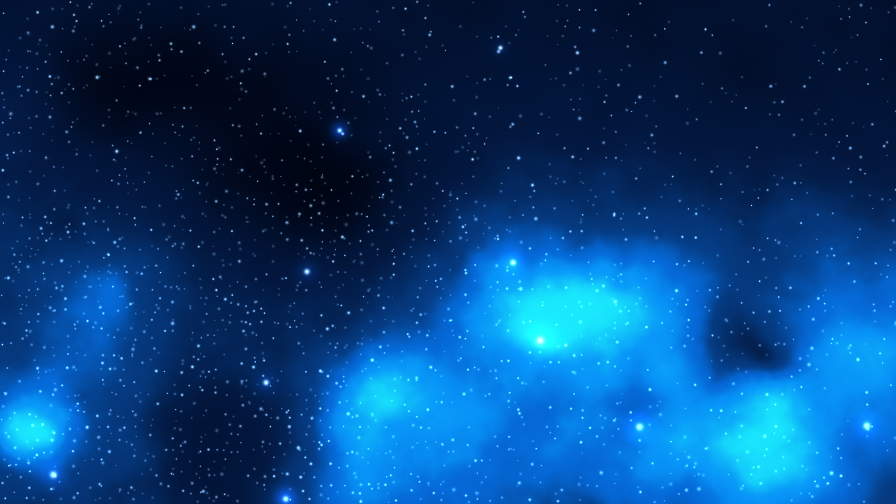
This background is drawn by a WebGL 2 fragment shader. Its source:

```glsl
#version 300 es
precision highp float;

uniform vec2 u_resolution;
out vec4 fragColor;

float hash(vec2 p) {
    vec3 q = fract(vec3(p.xyx) * 0.1031);
    q += dot(q, q.yzx + 33.33);
    return fract((q.x + q.y) * q.z);
}

float noise(vec2 p) {
    vec2 cell = floor(p);
    vec2 f = fract(p);
    f = f * f * (3.0 - 2.0 * f);
    float low = mix(hash(cell), hash(cell + vec2(1, 0)), f.x);
    float high = mix(hash(cell + vec2(0, 1)), hash(cell + vec2(1, 1)), f.x);
    return mix(low, high, f.y);
}

float fbm(vec2 p) {
    float sum = 0.0;
    float weight = 0.5;
    for (int i = 0; i < 5; i++) {
        sum += weight * noise(p);
        p = mat2(1.6, 1.2, -1.2, 1.6) * p + 7.3;
        weight *= 0.5;
    }
    return sum;
}

// Soft elliptical puff
float puff(vec2 p, vec2 center, vec2 radius) {
    vec2 d = (p - center) / radius;
    return exp(-dot(d, d));
}

// Gas brightness from 0 to 1
float nebula(vec2 p) {
    vec2 warp = vec2(fbm(p * 5.0 + 3.0), fbm(p * 5.0 + 41.0)) - 0.48;
    vec2 q = p + 0.13 * warp;
    float gas = mix(0.25, 0.12, smoothstep(0.3, 1.0, p.y));

    // Wide clouds
    gas += 0.32 * puff(q, vec2(1.10, 0.28), vec2(0.30, 0.22));
    gas += 0.30 * puff(q, vec2(0.80, 0.08), vec2(0.24, 0.17));
    gas += 0.36 * puff(q, vec2(1.45, 0.08), vec2(0.36, 0.20));
    gas += 0.32 * puff(q, vec2(1.70, 0.30), vec2(0.22, 0.18));
    gas += 0.18 * puff(q, vec2(0.18, 0.40), vec2(0.18, 0.15));
    gas += 0.16 * puff(q, vec2(0.10, 0.10), vec2(0.24, 0.18));
    gas += 0.10 * puff(q, vec2(1.45, 0.55), vec2(0.50, 0.16));
    gas += 0.09 * puff(q, vec2(0.00, 0.75), vec2(0.14, 0.22));

    // Glowing cores
    gas += 0.42 * puff(q, vec2(1.15, 0.39), vec2(0.17, 0.10));
    gas += 0.22 * puff(q, vec2(1.02, 0.43), vec2(0.07, 0.09));
    gas += 0.38 * puff(q, vec2(0.73, 0.21), vec2(0.11, 0.08));
    gas += 0.46 * puff(q, vec2(0.08, 0.155), vec2(0.07, 0.09));
    gas += 0.24 * puff(q, vec2(1.55, 0.16), vec2(0.12, 0.10));
    gas += 0.14 * puff(q, vec2(0.18, 0.40), vec2(0.06, 0.06));

    // Dark hollows
    gas -= 0.17 * puff(q, vec2(0.63, 0.60), vec2(0.20, 0.18));
    gas -= 0.10 * puff(q, vec2(0.30, 0.82), vec2(0.25, 0.14));
    gas -= 0.16 * puff(q, vec2(0.47, 0.10), vec2(0.12, 0.15));
    gas -= 0.28 * puff(q, vec2(1.48, 0.32), vec2(0.09, 0.06));
    gas -= 0.18 * puff(q, vec2(1.28, 0.20), vec2(0.07, 0.06));

    return clamp(gas * (0.68 + 0.68 * fbm(p * 6.0 + 17.0)), 0.0, 1.0);
}

vec3 gasColor(float t) {
    vec3 color = mix(vec3(0.0, 0.015, 0.07), vec3(0.01, 0.09, 0.24), smoothstep(0.0, 0.20, t));
    color = mix(color, vec3(0.02, 0.22, 0.49), smoothstep(0.18, 0.38, t));
    color = mix(color, vec3(0.02, 0.41, 0.84), smoothstep(0.36, 0.56, t));
    color = mix(color, vec3(0.03, 0.58, 0.97), smoothstep(0.54, 0.70, t));
    return mix(color, vec3(0.10, 0.91, 0.99), smoothstep(0.68, 0.95, t));
}

// One jittered star per occupied grid cell
float starLayer(vec2 p, float cells, float density, float radius, float seed) {
    vec2 id = floor(p * cells) + seed;
    vec2 spot = 0.2 + 0.6 * vec2(hash(id + 11.0), hash(id + 29.0));
    float d = length(fract(p * cells) - spot) / cells;
    float size = radius * (0.6 + 0.6 * hash(id + 53.0));
    float power = 0.25 + 0.75 * pow(hash(id + 71.0), 2.0);
    return step(hash(id), density) * power * exp(-d * d / (size * size));
}

void main() {
    vec2 p = gl_FragCoord.xy / u_resolution.y;
    vec3 color = gasColor(nebula(p));

    // Scattered stars, thicker toward the lower left
    float crowd = mix(1.0, 0.5, smoothstep(0.6, 1.3, p.x)) * mix(1.0, 0.6, smoothstep(0.5, 1.0, p.y));
    float stars = 0.0;
    for (int i = 0; i < 3; i++) {
        float k = float(i);
        stars += starLayer(p, 62.0 - 19.0 * k, 0.28 * crowd, 0.0020 + 0.0004 * k, 100.0 * k);
    }
    color += stars * vec3(0.65, 0.85, 1.0);

    // Bright stars: position, radius, halo strength
    vec4 beacons[10] = vec4[10](
        vec4(1.072, 0.324, 0.008, 0.5), vec4(0.674, 0.741, 0.004, 0.5),
        vec4(0.609, 0.461, 0.005, 0.2), vec4(0.528, 0.241, 0.005, 0.2),
        vec4(1.720, 0.155, 0.006, 0.3), vec4(0.106, 0.058, 0.006, 0.3),
        vec4(0.567, 0.010, 0.005, 0.6), vec4(1.018, 0.479, 0.005, 0.4),
        vec4(1.269, 0.153, 0.006, 0.4), vec4(0.993, 0.905, 0.004, 0.1));
    for (int i = 0; i < 10; i++) {
        vec4 b = beacons[i];
        color += vec3(0.8, 0.95, 1.0) * puff(p, b.xy, vec2(b.z));
        color += vec3(0.05, 0.35, 0.9) * b.w * puff(p, b.xy, vec2(4.0 * b.z));
    }

    fragColor = vec4(min(color, 1.0), 1.0);
}
```
